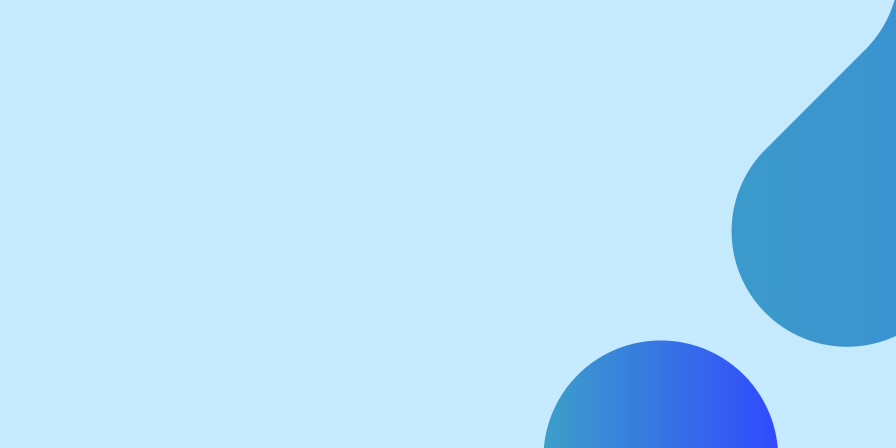
Write a Shadertoy shader that draws this background.

```glsl
float circleDistance(vec2 p, vec2 center, float radius) {
    return length(p - center) - radius;
}

// Round drop whose slanted side flares outward through a concave arc
float dropDistance(vec2 p, vec2 center, float radius, float sideLength) {
    vec2 q = p - center;
    q = vec2(q.x + q.y, q.y - q.x) * sqrt(0.5);
    if (q.x < 0.0) return length(q) - radius;
    if (q.x < sideLength) return q.y - radius;
    return radius - length(q - vec2(sideLength, 2.0 * radius));
}

float coverage(float signedDistance) {
    return clamp(0.5 - signedDistance * iResolution.y, 0.0, 1.0);
}

void mainImage(out vec4 fragColor, in vec2 fragCoord) {
    vec2 p = fragCoord / iResolution.y;

    // Pale sky with a faint diagonal shift
    float diagonal = clamp((p.x + p.y) / 3.0, 0.0, 1.0);
    vec3 color = mix(vec3(0.777, 0.921, 0.996), vec3(0.773, 0.917, 0.994), diagonal);

    vec3 teal = vec3(0.235, 0.625, 0.785);
    vec3 indigo = vec3(0.192, 0.29, 1.0);

    // Large drop at the right edge
    float drop = dropDistance(p, vec2(1.891, 0.484), 0.258, 0.315);
    vec3 dropColor = mix(teal, indigo, 0.06 + 0.22 * (p.x - 1.633));
    color = mix(color, dropColor, coverage(drop));

    // Disc rising from the lower edge
    float disc = circleDistance(p, vec2(1.475, -0.022), 0.262);
    vec3 discColor = mix(teal, indigo, clamp((p.x - 1.213) / 0.524, 0.0, 1.0));
    color = mix(color, discColor, coverage(disc));

    fragColor = vec4(color, 1.0);
}
```
